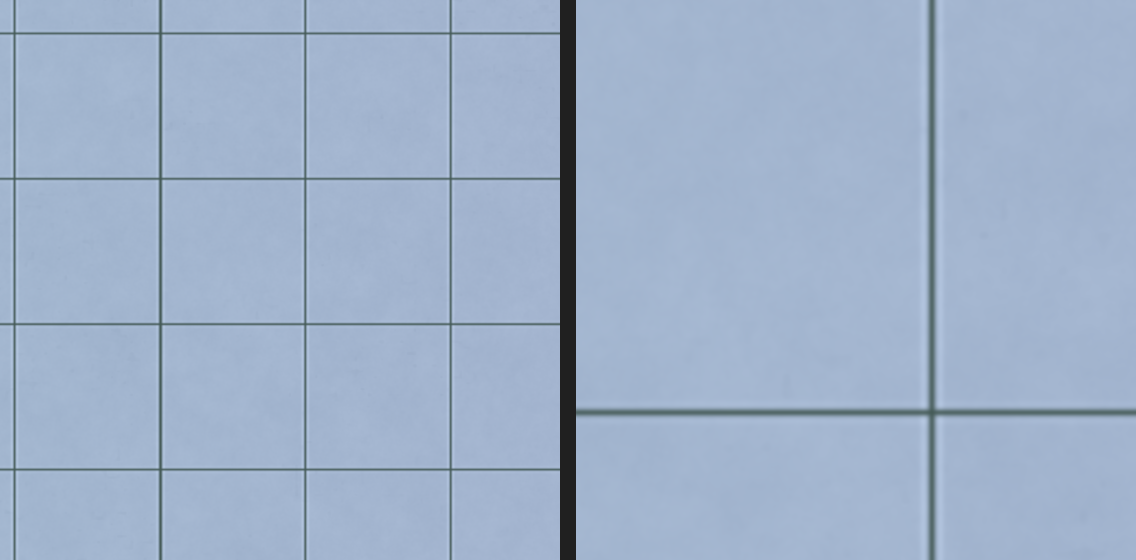
Left: the whole. Right: its middle third, enlarged.
A WebGL 1 fragment shader for this pattern:

```glsl
precision highp float;
// Pale blue wall of square tiles split by thin dark green-grey joints.
// Each axis repeats a soft line profile with faint bright edges; one upright
// joint is heavier, and layered value noise mottles the glaze.

uniform vec2 u_resolution;

#define TILE_SIZE 0.2596
#define GRID_ORIGIN vec2(0.0260, 0.1615)
#define JOINT_SIGMA 0.00155
#define JOINT_OPACITY 0.84
#define HEAVY_COLUMN 1.0
#define HEAVY_GAIN 1.35
#define HEAVY_SHIFT 0.0011
#define EDGE_OFFSET 0.0050
#define EDGE_LIGHT vec2(0.050, 0.018)
#define MOTTLE 0.034
#define GLAZE_COLOR vec3(0.638, 0.710, 0.812)
#define JOINT_COLOR vec3(0.265, 0.350, 0.335)

float hash(vec2 p) {
  vec3 q = fract(vec3(p.xyx) * 0.1031);
  q += dot(q, q.yzx + 33.33);
  return fract((q.x + q.y) * q.z);
}

float valueNoise(vec2 p) {
  vec2 cell = floor(p);
  vec2 f = fract(p);
  f = f * f * (3.0 - 2.0 * f);
  float low = mix(hash(cell), hash(cell + vec2(1.0, 0.0)), f.x);
  float high = mix(hash(cell + vec2(0.0, 1.0)), hash(cell + 1.0), f.x);
  return mix(low, high, f.y);
}

// Layered noise centred on zero
float mottle(vec2 p) {
  float sum = 0.0;
  float weight = 0.32;
  for (int i = 0; i < 5; i++) {
    sum += weight * (valueNoise(p) - 0.5);
    p = mat2(0.8, 0.6, -0.6, 0.8) * p * 2.1 + 17.3;
    weight *= 0.88;
  }
  return sum;
}

float bell(float distance, float sigma) {
  float t = distance / sigma;
  return exp(-0.5 * t * t);
}

// x: joint darkness, y: bright edge beside the joint
vec2 jointProfile(float offset, float gain) {
  float d = abs(offset);
  float joint = bell(d, JOINT_SIGMA * gain);
  float edge = bell(d - EDGE_OFFSET * mix(1.0, gain, 0.5), 0.0016);
  return vec2(joint * min(JOINT_OPACITY * gain, 0.97), edge);
}

void main() {
  vec2 uv = gl_FragCoord.xy / u_resolution;

  // Signed distance to the nearest joint on each axis
  vec2 grid = (uv - GRID_ORIGIN) / TILE_SIZE;
  vec2 line = floor(grid + 0.5);
  vec2 offset = (grid - line) * TILE_SIZE;
  float heavy = 1.0 - step(0.5, abs(line.x - HEAVY_COLUMN));
  offset.x -= heavy * HEAVY_SHIFT;

  vec2 upright = jointProfile(offset.x, mix(1.0, HEAVY_GAIN, heavy));
  vec2 level = jointProfile(offset.y, 1.0);

  // Glaze: slight drift across the wall, mottling and sparse dull specks
  vec3 color = GLAZE_COLOR;
  color += vec3(0.004, -0.006, 0.001) * (uv.x - 0.5);
  color += MOTTLE * mottle(uv * 14.0 + 5.0) * vec3(1.0, 0.95, 0.85);
  float speck = smoothstep(0.80, 0.98, valueNoise(uv * vec2(85.0, 95.0) + 41.0));
  color -= 0.014 * speck * smoothstep(0.45, 0.8, valueNoise(uv * 9.0 + 3.0));

  // Bright edges, then the joints over them
  color += EDGE_LIGHT.x * upright.y + EDGE_LIGHT.y * level.y;
  float joint = 1.0 - (1.0 - upright.x) * (1.0 - level.x);
  color = mix(color, JOINT_COLOR, joint);

  gl_FragColor = vec4(color, 1.0);
}
```
